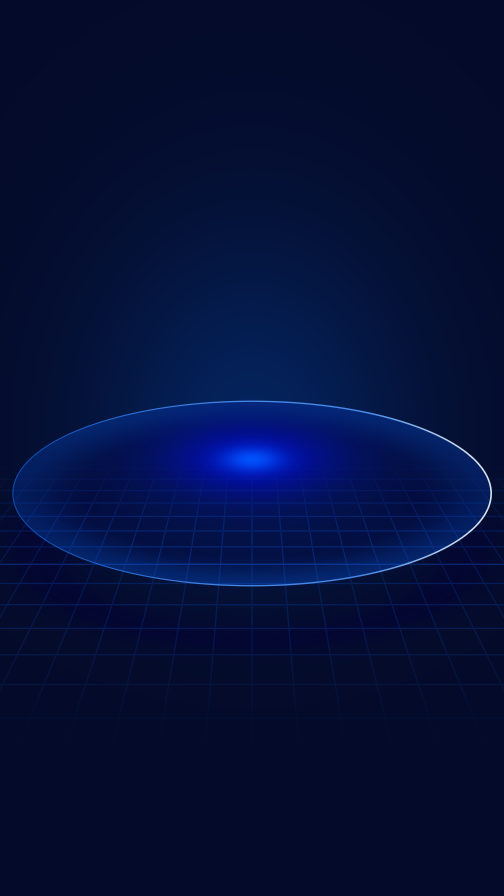
Write a Shadertoy shader that draws this background.

```glsl
const vec3 NAVY = vec3(0.016, 0.043, 0.165);
const vec3 HALO = vec3(0.0, 0.095, 0.2);
const vec3 SHADOW = vec3(0.01, 0.015, 0.2);
const vec3 DISC = vec3(0.01, 0.04, 0.28);
const vec3 RIM_GLOW = vec3(0.015, 0.17, 0.47);
const vec3 DEEP_BLUE = vec3(0.005, 0.035, 0.76);
const vec3 CORE_BLUE = vec3(0.0, 0.33, 1.0);
const vec3 GRID_BLUE = vec3(0.03, 0.25, 0.67);

// Soft elliptical falloff
float glow(vec2 offset, vec2 radius) {
    vec2 q = offset / radius;
    return exp(-dot(q, q));
}

// Approximate signed distance to an ellipse
float ellipseDistance(vec2 q, vec2 radius) {
    float k = length(q / radius);
    return k * (k - 1.0) / max(length(q / (radius * radius)), 1e-4);
}

// Antialiased coverage of a signed distance
float coverage(float d, float pixel) {
    return clamp(0.5 - d / pixel, 0.0, 1.0);
}

// Distance to the nearest whole number
float toLine(float x) {
    return abs(fract(x + 0.5) - 0.5);
}

// Floor grid in perspective below the horizon
float floorGrid(vec2 p, float horizon, float halfWidth, float pixel) {
    float drop = max(horizon - p.y, 0.1);
    float rowScale = 15.76;
    float colScale = 0.083;
    float row = rowScale / drop - 14.85;
    float rowLine = coverage(toLine(row) * drop * drop / rowScale - halfWidth, pixel);
    float colLine = coverage(toLine(p.x / (drop * colScale)) * drop * colScale - halfWidth, pixel);
    float accent = 1.0 + 0.6 * step(abs(row - 6.0), 0.5);
    return max(rowLine * accent, colLine * 0.85);
}

void mainImage(out vec4 fragColor, in vec2 fragCoord) {
    float pixel = 1.0 / iResolution.x;
    vec2 p = (fragCoord - vec2(0.5 * iResolution.x, 0.0)) * pixel;

    // Backdrop halo, shorter below its centre
    vec2 fromHalo = p - vec2(0.0, 0.898);
    float haloHeight = fromHalo.y > 0.0 ? 0.42 : 0.24;
    vec3 color = NAVY + HALO * glow(fromHalo, vec2(0.32, haloHeight));

    // Shadow ring on the floor
    float ring = length((p - vec2(0.0, 0.694)) / vec2(0.43, 0.185));
    float front = 1.0 - smoothstep(0.70, 0.86, p.y);
    color = mix(color, SHADOW, 0.7 * front * glow(vec2(ring - 1.0, 0.0), vec2(0.16)));

    // Glass disc with a lit border
    vec2 radius = vec2(0.4745, 0.183);
    vec2 q = p - vec2(0.0, 0.7986);
    vec2 unit = q / radius;
    float edge = ellipseDistance(q, radius);
    float inside = coverage(edge, pixel);
    float border = smoothstep(0.66, 1.0, length(unit)) * mix(0.5, 0.9, abs(unit.y));
    vec3 disc = mix(color, DISC, 0.5);
    disc = mix(disc, RIM_GLOW, clamp(border, 0.0, 1.0));

    // Light source on the disc
    vec2 fromCore = p - vec2(0.0, 0.866);
    disc = mix(disc, DEEP_BLUE, 0.9 * glow(fromCore, vec2(0.165, 0.072)));
    disc = mix(disc, CORE_BLUE, 0.95 * glow(fromCore, vec2(0.058, 0.024)));
    color = mix(color, disc, inside);

    // Grid fades toward the disc centre and the foreground
    float fade = (1.0 - smoothstep(0.69, 0.887, p.y)) * smoothstep(0.273, 0.574, p.y);
    float grid = floorGrid(p, 1.414, 0.0012, pixel) * fade * mix(0.36, 0.5, inside);
    color = mix(color, GRID_BLUE, grid);

    // Thin rim, blue on the left and white on the right
    float side = clamp(unit.x * 0.5 + 0.5, 0.0, 1.0);
    vec3 rim = mix(vec3(0.06, 0.33, 0.75), vec3(0.3, 0.58, 0.97), smoothstep(0.0, 0.5, side));
    rim = mix(rim, vec3(0.95, 0.98, 1.0), smoothstep(0.7, 1.0, side));
    float rimWidth = mix(0.001, 0.0016, side);
    color = mix(color, rim, 0.9 * coverage(abs(edge) - rimWidth, pixel));

    fragColor = vec4(color, 1.0);
}
```
